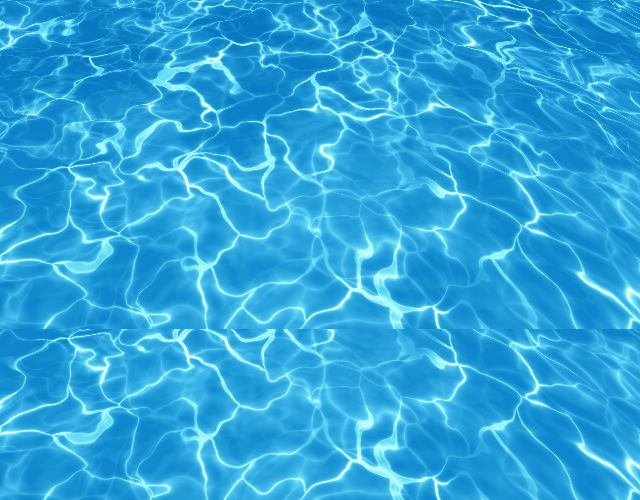
Write a Shadertoy shader that draws this texture.

```glsl
// Sunlit swimming pool water: a net of bright caustic lines on blue, choppier far away.

vec2 hash2(vec2 p) {
    vec3 h = fract(p.xyx * vec3(0.1031, 0.1030, 0.0973));
    h += dot(h, h.yzx + 33.33);
    return fract((h.xx + h.yz) * h.zy);
}

float noise(vec2 p) {
    vec2 i = floor(p), f = fract(p);
    f = f * f * f * (f * (f * 6.0 - 15.0) + 10.0);
    float low = mix(hash2(i).x, hash2(i + vec2(1, 0)).x, f.x);
    float high = mix(hash2(i + vec2(0, 1)).x, hash2(i + vec2(1, 1)).x, f.x);
    return mix(low, high, f.y);
}

vec2 warp(vec2 p) {
    return vec2(noise(p + 40.0), noise(p + vec2(91.0, 67.0))) - 0.5;
}

// Distance to the nearest border between Voronoi cells
float borderDistance(vec2 p) {
    vec2 cell = floor(p), f = fract(p), nearest = vec2(0), nearestCell = vec2(0);
    float best = 9.0;
    for (int y = -1; y <= 1; y++)
    for (int x = -1; x <= 1; x++) {
        vec2 g = vec2(x, y);
        vec2 r = g + hash2(cell + g) - f;
        if (dot(r, r) < best) {
            best = dot(r, r);
            nearest = r;
            nearestCell = g;
        }
    }
    float d = 9.0;
    for (int y = -2; y <= 2; y++)
    for (int x = -2; x <= 2; x++) {
        vec2 g = nearestCell + vec2(x, y);
        vec2 r = g + hash2(cell + g) - f;
        vec2 across = r - nearest;
        if (dot(across, across) > 0.0001)
            d = min(d, dot(0.5 * (nearest + r), normalize(across)));
    }
    return d;
}

// Bright folded ribbons of light with a soft glow, plus a fainter net behind
float caustics(vec2 q, float blur) {
    float d = borderDistance(q + 0.9 * warp(q * 0.9) + 0.4 * warp(q * 2.3) + 0.12 * warp(q * 5.0));
    float width = 0.12 * pow(noise(q * 1.1 + 7.0), 4.0);
    float strength = mix(0.3, 1.0, smoothstep(0.2, 0.65, noise(q * 0.8 + 31.0)));
    float ribbon = 0.35 * (1.0 - smoothstep(width - blur, width + blur, d));
    float rim = 0.5 * exp(-abs(d - width) / max(0.018, 0.7 * blur));
    float glow = 0.36 * exp(-7.0 * d);
    float sparkle = 0.8 * exp(-d / 0.03) * smoothstep(0.6, 0.85, noise(q * 1.7 + 77.0));

    vec2 r = q * 1.3 + 17.0;
    float faint = borderDistance(r + 1.1 * warp(r * 0.8) + 0.4 * warp(r * 2.0));
    return strength * (ribbon + rim + glow + sparkle)
         + 0.55 * noise(q * 0.9 + 53.0) * exp(-13.0 * faint);
}

// Thin wavering contour lines, like reflections on ripples
float ripples(vec2 q) {
    vec2 r = q * vec2(0.9, 1.5) + 1.5 * warp(q * 0.8) + 0.5 * warp(q * 2.7);
    float coarse = 1.0 - abs(2.0 * noise(r) - 1.0);
    float fine = 1.0 - abs(2.0 * noise(r * 2.1 + 13.0) - 1.0);
    return 0.6 * pow(coarse, 9.0) + 0.5 * pow(fine, 8.0);
}

vec3 waterColor(float light) {
    vec3 ramp[6] = vec3[6](
        vec3(0.06, 0.53, 0.80), vec3(0.13, 0.61, 0.84), vec3(0.22, 0.69, 0.90),
        vec3(0.33, 0.79, 0.94), vec3(0.44, 0.89, 0.96), vec3(0.64, 0.97, 0.98));
    float t = clamp(light, 0.0, 0.999) * 5.0;
    int i = int(t);
    vec3 color = mix(ramp[i], ramp[i + 1], fract(t));
    return mix(color, vec3(0.93, 1.0, 0.99), smoothstep(1.0, 1.6, light));
}

void mainImage(out vec4 fragColor, in vec2 fragCoord) {
    vec2 p = fragCoord / iResolution.y;
    p.x -= 0.5 * iResolution.x / iResolution.y;

    // The lowest strip repeats the one above it, with a straight seam
    if (p.y < 0.342) p.y += 0.342;

    // Perspective of the surface; waves slope down towards the right
    float depth = 1.0 / (1.95 - p.y);
    vec2 q = vec2(11.5 * p.x, 20.0) * depth;
    float right = max(p.x + 0.1, 0.0);
    q.y += 4.0 * right * right;

    // Choppy areas in the far corners
    float chopRight = smoothstep(0.85, 1.25, p.x + 0.78 * p.y);
    float chopLeft = 0.75 * smoothstep(0.4, 1.1, 0.5 * p.y - p.x);
    float chop = max(chopRight, chopLeft);
    q += chop * 0.7 * warp(q * vec2(1.2, 2.4));

    float light = caustics(q, 10.0 / iResolution.y) * (1.0 - 0.35 * chopRight);
    light += 0.75 * max(chop, 0.12) * ripples(q);

    // Broad patches, wisps and fine mottling
    light += 0.36 * noise(q * 0.6 + 5.0) - 0.15 - 0.1 * chop;
    light += 0.2 * (noise(q * vec2(2.5, 4.0) + 4.0 * warp(q)) - 0.5);
    light += 0.1 * (noise(q * vec2(8.0, 11.0) + 3.0 * warp(q * 2.0)) - 0.5);

    // Deeper blue far away
    float far = smoothstep(0.6, 1.0, p.y) * (1.0 - smoothstep(0.2, 0.7, light));
    vec3 shade = mix(vec3(1), vec3(0.6, 0.87, 0.94), far);
    fragColor = vec4(waterColor(light) * shade, 1.0);
}
```
